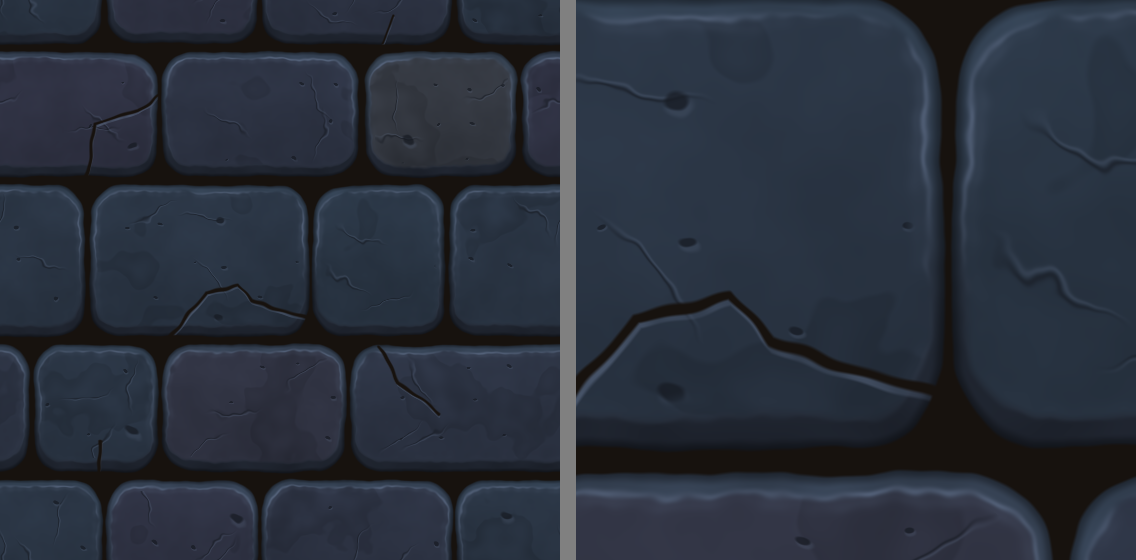
Left: the whole. Right: its middle third, enlarged.
Write a WebGL 2 fragment shader that draws this texture.

```glsl
#version 300 es
precision highp float;
// Seamless wall of worn blue-slate blocks: four courses of three rounded stones in dark mortar.
uniform vec2 u_resolution;
out vec4 outColor;

const vec3 MORTAR = vec3(0.09, 0.07, 0.055);
const vec3 COOL   = vec3(0.160, 0.205, 0.262);
const vec3 VIOLET = vec3(0.182, 0.192, 0.258);
const vec3 GREY   = vec3(0.205, 0.222, 0.252);
const vec3 SHADOW = vec3(0.115, 0.135, 0.175);
const vec3 RIM    = vec3(0.205, 0.262, 0.330);
const vec3 GLINT  = vec3(0.340, 0.395, 0.490);
const vec2 GAP = vec2(0.0045, 0.0080);   // half width of the joints
const float CORNER = 0.052;
const float CRACK_WIDTH = 0.0026;

// Courses from low to high: their edges, upright joints, and tint (0 cool, 1 violet, 2 grey)
const float COURSE[5] = float[](0.150, 0.392, 0.677, 0.914, 1.150);
const vec3 JOINTS[4] = vec3[](vec3(0.057, 0.286, 0.622), vec3(0.156, 0.555, 0.798),
                              vec3(0.285, 0.646, 0.927), vec3(0.186, 0.464, 0.811));
const vec3 TINTS[4] = vec3[](vec3(0.1, 1.2, 0.5), vec3(0.1, 0.0, 0.1),
                             vec3(0.6, 1.9, 1.0), vec3(0.9, 0.6, 0.1));

// Deep cracks as segments (start, end)
const int CRACKS = 11;
const vec4 CRACK[CRACKS] = vec4[](
    vec4(0.299, 0.395, 0.371, 0.479), vec4(0.371, 0.479, 0.425, 0.490),
    vec4(0.425, 0.490, 0.452, 0.464), vec4(0.452, 0.464, 0.545, 0.432),
    vec4(0.156, 0.685, 0.169, 0.776), vec4(0.169, 0.776, 0.245, 0.803),
    vec4(0.245, 0.803, 0.284, 0.829), vec4(0.677, 0.382, 0.712, 0.316),
    vec4(0.712, 0.316, 0.785, 0.262), vec4(0.180, 0.215, 0.175, 0.158),
    vec4(0.682, 0.925, 0.703, 0.974));

vec2 hash2(vec2 p) {
    vec3 q = fract(p.xyx * vec3(0.1031, 0.1030, 0.0973));
    q += dot(q, q.yzx + 33.33);
    return fract((q.xx + q.yz) * q.zy);
}

float corner(vec2 cell, vec2 offset, vec2 f, float period) {
    float angle = 6.2832 * hash2(mod(cell + offset, period) + period).x;
    return dot(vec2(cos(angle), sin(angle)), f - offset);
}

// Gradient noise that tiles over the unit square
float noise(vec2 uv, float period) {
    vec2 p = uv * period, c = floor(p), f = p - c;
    vec2 s = f * f * f * (f * (f * 6.0 - 15.0) + 10.0);
    return mix(mix(corner(c, vec2(0, 0), f, period), corner(c, vec2(1, 0), f, period), s.x),
               mix(corner(c, vec2(0, 1), f, period), corner(c, vec2(1, 1), f, period), s.x), s.y);
}

float roundBox(vec2 p, vec2 extent, float radius) {
    vec2 q = abs(p) - extent + radius;
    return length(max(q, 0.0)) + min(max(q.x, q.y), 0.0) - radius;
}

float crackDistance(vec2 uv) {
    float nearest = 1.0;
    for (int i = 0; i < CRACKS; i++) {
        vec2 along = CRACK[i].zw - CRACK[i].xy, p = uv - CRACK[i].xy;
        p -= round(p);
        float t = clamp(dot(p, along) / dot(along, along), 0.0, 1.0);
        nearest = min(nearest, length(p - along * t));
    }
    return nearest;
}

// Scattered pits: x is the dark hollow, y its lit lower lip
vec2 pits(vec2 uv, float cells, float radius, float chance) {
    vec2 id = mod(floor(uv * cells), cells), r = hash2(id + cells), s = hash2(id + 71.0);
    vec2 p = (fract(uv * cells) - 0.35 - 0.3 * r) / cells;
    p.y = p.y * 1.5 + p.x * (s.y - 0.5);
    float size = radius * (0.5 + 0.5 * s.y), present = step(s.x, chance);
    float hollow = 1.0 - smoothstep(size * 0.55, size, length(p));
    float lip = 1.0 - smoothstep(size * 0.6, size * 1.2, length(p + vec2(-0.2, 0.6) * size));
    return present * vec2(hollow, lip * (1.0 - hollow));
}

void main() {
    vec2 uv = gl_FragCoord.xy / u_resolution;
    float soft = max(1.0 / min(u_resolution.x, u_resolution.y), 0.0012);

    // Find the course and the stone
    float y = mod(uv.y - COURSE[0], 1.0) + COURSE[0];
    int row = 0;
    for (int i = 1; i < 4; i++) if (y > COURSE[i]) row = i;
    vec3 j = JOINTS[row];
    float x = fract(uv.x - j.x) + j.x;
    int col = x < j.y ? 0 : x < j.z ? 1 : 2;
    vec2 low = vec2(j[col], COURSE[row]);
    vec2 high = vec2(col == 2 ? j.x + 1.0 : j[col + 1], COURSE[row + 1]);
    vec2 p = vec2(x, y) - 0.5 * (low + high), extent = 0.5 * (high - low) - GAP;

    // Uneven outline and the face inside its bevel
    float broad = noise(uv, 7.0), medium = noise(uv, 22.0), fine = noise(uv, 64.0);
    float edge = roundBox(p, extent, CORNER) + 0.005 * broad + 0.004 * medium + 0.001 * fine;
    float face = roundBox(p - vec2(0.0, 0.003), extent - vec2(0.009, 0.015), CORNER - 0.008)
               + 0.005 * broad + 0.006 * medium + 0.003 * fine;
    float up = smoothstep(-1.0, 0.9, p.y / extent.y);

    // Painted face: tint, soft light from above, mottling and worn patches
    float tint = TINTS[row][col];
    vec3 base = mix(mix(COOL, VIOLET, min(tint, 1.0)), GREY, max(tint - 1.0, 0.0));
    float patches = noise(uv + 0.01 * vec2(medium, fine), 5.0) + 0.3 * medium;
    vec3 color = base * (0.93 + 0.13 * up + 0.10 * broad + 0.06 * medium + 0.02 * fine);
    color *= 1.0 - 0.10 * smoothstep(0.16, 0.20, patches) * (1.0 - smoothstep(0.2, 0.5, patches));

    // Bevel, bright above and dark below, with a broken glint along the face
    vec3 bevel = mix(SHADOW, mix(base * 1.15, RIM, 0.75), up) * (1.0 + 0.2 * medium);
    bevel *= 1.0 - 0.35 * smoothstep(-0.007, 0.0, edge);
    color = mix(color, bevel, smoothstep(-0.004, 0.003, face));
    float wear = clamp(0.6 + 0.9 * noise(uv, 13.0) + 0.5 * fine, 0.0, 1.0);
    float glint = exp(-pow(face / 0.0021, 2.0)) + 0.25 * exp(-pow((face + 0.005) / 0.004, 2.0));
    color = mix(color, GLINT, glint * wear * mix(0.08, 0.85, up));

    // Hairlines, three to a stone
    for (int i = 0; i < 3; i++) {
        vec2 seed = vec2(row * 3 + col, i) + 5.0, r = hash2(seed);
        vec2 q = p - (r - 0.5) * extent * 1.3;
        float a = 3.1416 * hash2(seed + 40.0).x;
        q = vec2(cos(a) * q.x + sin(a) * q.y, cos(a) * q.y - sin(a) * q.x);
        float line = q.y + 0.025 * noise(uv, 18.0) + 0.006 * fine;
        float fade = (1.0 - smoothstep(0.01, 0.055, abs(q.x))) * step(face, -0.006);
        color = mix(color, SHADOW * 0.8, 0.6 * fade * exp(-pow(line / 0.0014, 2.0)));
        color = mix(color, GLINT, 0.3 * fade * exp(-pow((line + 0.003) / 0.0014, 2.0)));
    }

    // Pits and chips
    vec2 rough = uv + 0.005 * vec2(medium, fine);
    vec2 marks = max(pits(rough, 16.0, 0.0065, 0.3), pits(rough, 6.0, 0.015, 0.22));
    marks *= 1.0 - smoothstep(-0.014, -0.004, face);
    color = mix(color, GLINT, 0.25 * marks.y);
    color = mix(color, SHADOW * 0.75, 0.7 * marks.x);

    // Deep cracks with a lit lower lip
    vec2 bent = uv + 0.006 * vec2(noise(uv, 30.0), noise(uv + 0.37, 30.0));
    float width = CRACK_WIDTH * (1.0 + 0.8 * broad + 0.6 * medium);
    float lip = crackDistance(bent + vec2(-0.001, 0.0042));
    color = mix(color, GLINT, 0.65 * wear * (1.0 - smoothstep(0.001, 0.0032, lip)));
    color = mix(color, MORTAR, 1.0 - smoothstep(width - soft, width + soft, crackDistance(bent)));

    outColor = vec4(mix(color, MORTAR, smoothstep(-soft, soft, edge)), 1.0);
}
```
